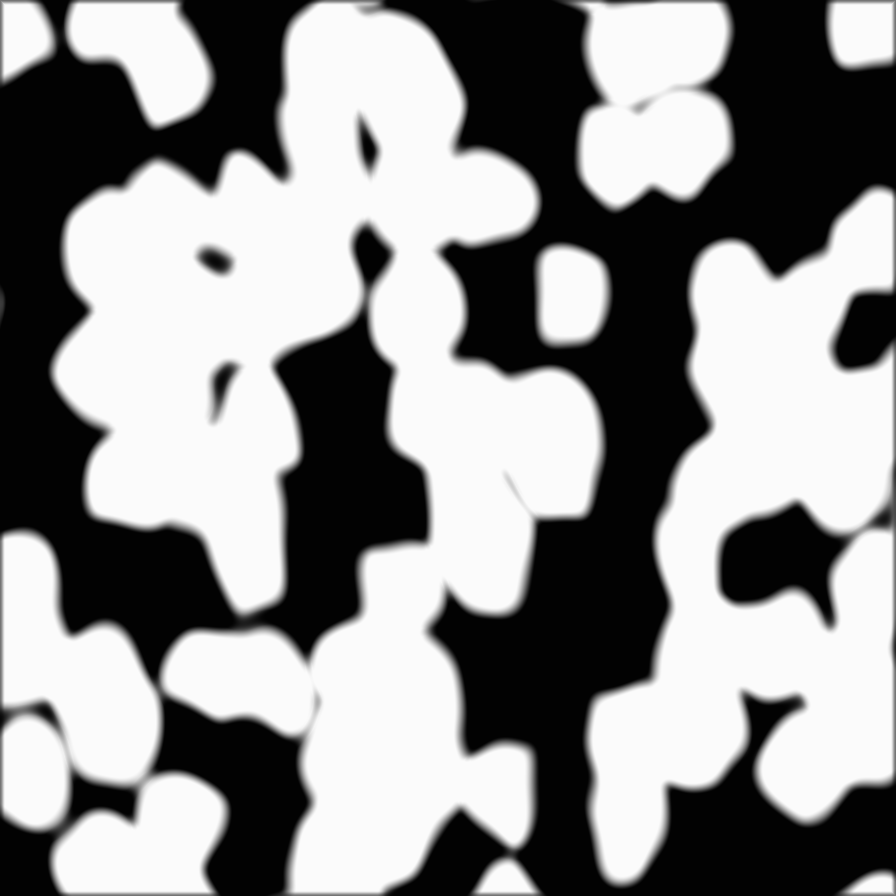
A WebGL 2 fragment shader for this texture:

```glsl
#version 300 es
precision highp float;
// Soft white grains that merge into irregular clumps on black.

#define GRID vec2(12.0, 10.0)  // grains across and up the canvas, rows even
#define FILL 0.6               // share of cells that are white
#define JITTER 0.78            // scatter of grain centres
#define TIGHTNESS 8.0          // higher gives sharper grain corners
#define GAP 0.08               // opens holes far from any centre
#define LEVEL 0.31             // field value at the outline
#define EDGE 0.0165            // width of the soft outline
#define MIN_SLOPE 14.0         // lower gives crisper necks and seams
#define WOBBLE 0.03            // waviness of outlines, in cells
#define INK 0.008
#define PAPER 0.985
#define RIM 0.006              // width of the dimmed canvas rim

uniform vec2 u_resolution;
out vec4 fragColor;

vec3 hash3(vec2 p) {
  vec3 q = vec3(dot(p, vec2(127.1, 311.7)),
                dot(p, vec2(269.5, 183.3)),
                dot(p, vec2(419.2, 371.9)));
  return fract(sin(q) * 43758.5453);
}

// Cells opposite through the centre get complementary values,
// which keeps the white share steady.
float isWhite(vec2 id) {
  bool mirrored = id.y >= 0.5 * GRID.y;
  vec2 key = mirrored ? GRID - 1.0 - id : id;
  float value = hash3(key + 41.0).z;
  return step(mirrored ? 1.0 - value : value, FILL);
}

vec2 wobble(vec2 p) {
  return WOBBLE * (sin(p.yx * vec2(5.3, 6.1) + vec2(0.7, 2.1))
                 + 0.6 * sin(p * vec2(8.7, 7.9) + p.yx * 3.1));
}

// Approximate signed distance to the outline, positive inside grains.
// The blended cellular field is divided by its own slope.
float grainDistance(vec2 p) {
  vec2 base = floor(p);
  float white = 0.0;
  float total = GAP;
  vec2 whiteSlope = vec2(0.0);
  vec2 totalSlope = vec2(0.0);
  for (int y = -1; y <= 1; y++) {
    for (int x = -1; x <= 1; x++) {
      vec2 id = base + vec2(x, y);
      vec2 centre = id + 0.5 + JITTER * (hash3(id).xy - 0.5);
      vec2 offset = p - centre;
      float weight = exp(-TIGHTNESS * dot(offset, offset));
      vec2 slope = -2.0 * TIGHTNESS * weight * offset;
      float on = isWhite(id);
      white += on * weight;
      total += weight;
      whiteSlope += on * slope;
      totalSlope += slope;
    }
  }
  float field = white / total;
  vec2 slope = GRID * (whiteSlope - field * totalSlope) / total;
  return (field - LEVEL) / max(length(slope), MIN_SLOPE);
}

void main() {
  vec2 uv = gl_FragCoord.xy / u_resolution;
  vec2 p = uv * GRID;
  float distanceIn = grainDistance(p + wobble(p));
  float grain = smoothstep(-0.5 * EDGE, 0.5 * EDGE, distanceIn);

  // Slight dimming along the canvas rim
  vec2 inset = min(uv, 1.0 - uv);
  float rim = mix(0.45, 1.0, smoothstep(0.0, RIM, min(inset.x, inset.y)));

  fragColor = vec4(vec3(mix(INK, PAPER, grain * rim)), 1.0);
}
```
